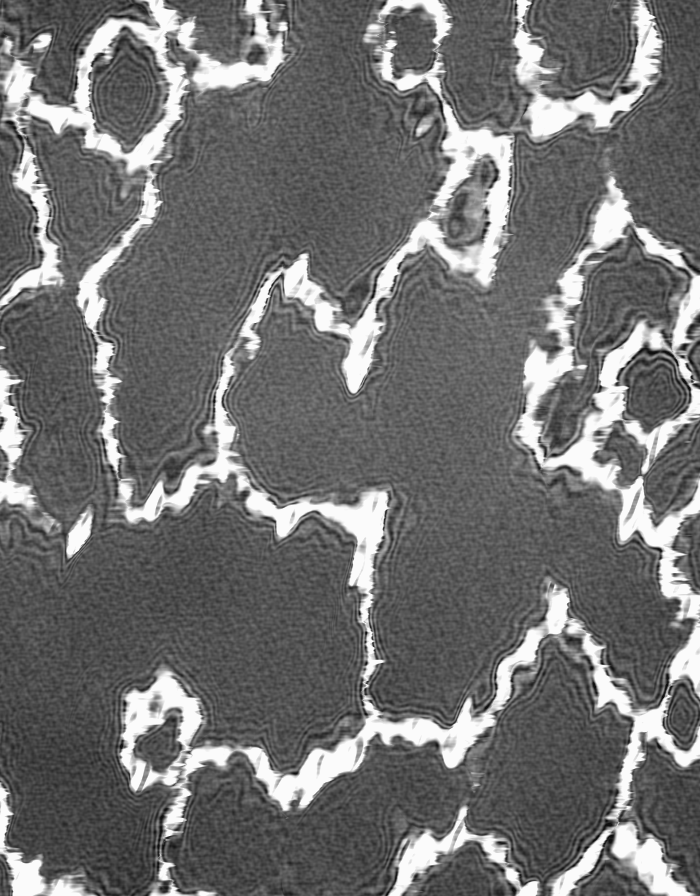
Reproduce this texture procedurally as a Shadertoy shader.

```glsl
// Micrograph of ragged white cell walls on grey, ringed by fine diffraction ripples

float hash(vec2 cell) {
    uvec2 q = uvec2(ivec2(cell) + 4096) * uvec2(1597334673u, 3812015801u);
    uint n = (q.x ^ q.y) * 1597334673u;
    n = (n ^ (n >> 15)) * 2246822519u;
    return float((n ^ (n >> 13)) & 65535u) / 65535.0;
}

vec2 gradient(vec2 cell) {
    float angle = 6.2832 * hash(cell);
    return vec2(cos(angle), sin(angle));
}

// Gradient noise, roughly -0.7 to 0.7
float noise(vec2 p) {
    vec2 i = floor(p), f = fract(p);
    vec2 u = f * f * f * (f * (f * 6.0 - 15.0) + 10.0);
    vec2 e = vec2(1, 0);
    float low = mix(dot(gradient(i), f), dot(gradient(i + e), f - e), u.x);
    float high = mix(dot(gradient(i + e.yx), f - e.yx),
                     dot(gradient(i + 1.0), f - 1.0), u.x);
    return mix(low, high, u.y);
}

float fbm(vec2 p) {
    float sum = 0.0, amp = 1.0;
    for (int i = 0; i < 4; i++) {
        sum += amp * noise(p);
        p = p * 2.03 + 17.3;
        amp *= 0.5;
    }
    return sum;
}

// Distance to the walls between rounded cells; cells of one kind fuse together
float wallDistance(vec2 uv) {
    vec2 p = uv * vec2(7.0, 4.5) + 3.0, home = floor(p);
    vec3 nearest = vec3(9.0);
    for (int y = -2; y <= 2; y++)
    for (int x = -2; x <= 2; x++) {
        vec2 cell = home + vec2(x, y);
        vec2 jitter = vec2(hash(cell + 31.0), hash(cell + 77.0));
        float size = 0.45 * hash(cell + 113.0);
        float d = length(cell + 0.1 + 0.8 * jitter - p) - size;
        float kind = hash(cell + 211.0);
        if (kind < 0.333) nearest.x = min(nearest.x, d);
        else if (kind < 0.667) nearest.y = min(nearest.y, d);
        else nearest.z = min(nearest.z, d);
    }
    float lo = min(nearest.x, nearest.y), hi = max(nearest.x, nearest.y);
    float first = min(lo, nearest.z);
    float second = max(lo, min(hi, nearest.z));
    float wall = 0.5 * (second - first) / 5.6;

    // Small closed rings, empty inside
    vec2 grid = uv * vec2(3.3, 2.7) + 8.0, cell = floor(grid);
    vec2 centre = 0.35 + 0.3 * vec2(hash(cell + 5.0), hash(cell + 9.0));
    vec2 offset = (fract(grid) - centre) / vec2(3.3, 2.7);
    float ring = length(offset * vec2(1.15, 0.85)) - 0.035 - 0.025 * hash(cell + 15.0);
    if (hash(cell + 19.0) < 0.55) wall = ring < 0.0 ? -ring : min(wall, ring);
    return wall;
}

void mainImage(out vec4 fragColor, in vec2 fragCoord) {
    vec2 uv = fragCoord / iResolution.y;

    // Wavy walls, torn sideways by the scan rows
    vec2 p = uv;
    p += 0.028 * vec2(noise(uv * 8.0), noise(uv * 8.0 + 40.0));
    p += 0.014 * vec2(noise(uv * 24.0 + 9.0), noise(uv * 24.0 + 70.0));
    float tear = noise(uv * vec2(30.0, 135.0)) + 0.7 * noise(uv * vec2(55.0, 290.0) + 12.0);
    vec2 torn = p + vec2(0.009 * tear, 0.0);
    torn += 0.006 * vec2(noise(uv * 70.0), noise(uv * 70.0 + 90.0));
    float smoothWall = wallDistance(p);
    float wall = wallDistance(torn);

    // Wall thickness swells into slanted clots and upright spurs
    vec2 slant = vec2(uv.x - 0.35 * uv.y, uv.y);
    float clot = noise(slant * vec2(48.0, 28.0)) + 0.6 * noise(uv * 14.0 + 5.0);
    float spur = smoothstep(0.2, 0.6, noise(slant * vec2(28.0, 11.0) + 44.0));
    float width = 0.0062 + 0.015 * clot + 0.022 * spur;
    float outside = wall - width + 0.004 * noise(uv * vec2(80.0, 110.0) + 7.0);
    float white = smoothstep(0.005, -0.005, outside + 0.004 * tear);

    // Dark cracks inside the thick parts
    float crack = smoothstep(0.12, 0.4, noise(slant * vec2(100.0, 32.0) + 60.0));
    white *= 1.0 - 0.8 * crack * smoothstep(0.006, 0.016, width);

    // Uneven grey ground, lighter at the upper centre
    float glow = exp(-5.0 * dot(uv - vec2(0.4, 0.62), uv - vec2(0.4, 0.62)));
    float grey = 0.255 + 0.135 * glow + 0.07 * fbm(uv * 4.0 + 21.0);

    // Ripples come and go, and fade away from the walls
    float reach = max(smoothWall - 0.7 * max(width, 0.0), 0.0);
    float strength = clamp(0.75 + 1.3 * noise(uv * 11.0 + 50.0), 0.15, 1.4);
    float wave = cos(6.2832 * reach / 0.0082 + 2.5 * noise(uv * 22.0));
    grey += strength * wave * (0.27 * exp(-reach / 0.011) + 0.045 * exp(-reach / 0.045));
    grey += 0.06 * exp(-reach / 0.016);

    // Faint slanted weave, scan lines and grain
    grey += 0.016 * sin(620.0 * (uv.x + 0.45 * uv.y) + 4.0 * noise(uv * 9.0));
    grey += 0.09 * noise(uv * vec2(90.0, 260.0) + 33.0);
    grey += 0.10 * noise(uv * 230.0);
    grey += 0.35 * tear * exp(-reach / 0.011);

    float tone = mix(grey, 1.06, white);
    fragColor = vec4(vec3(clamp(tone, 0.06, 0.985)), 1.0);
}
```
